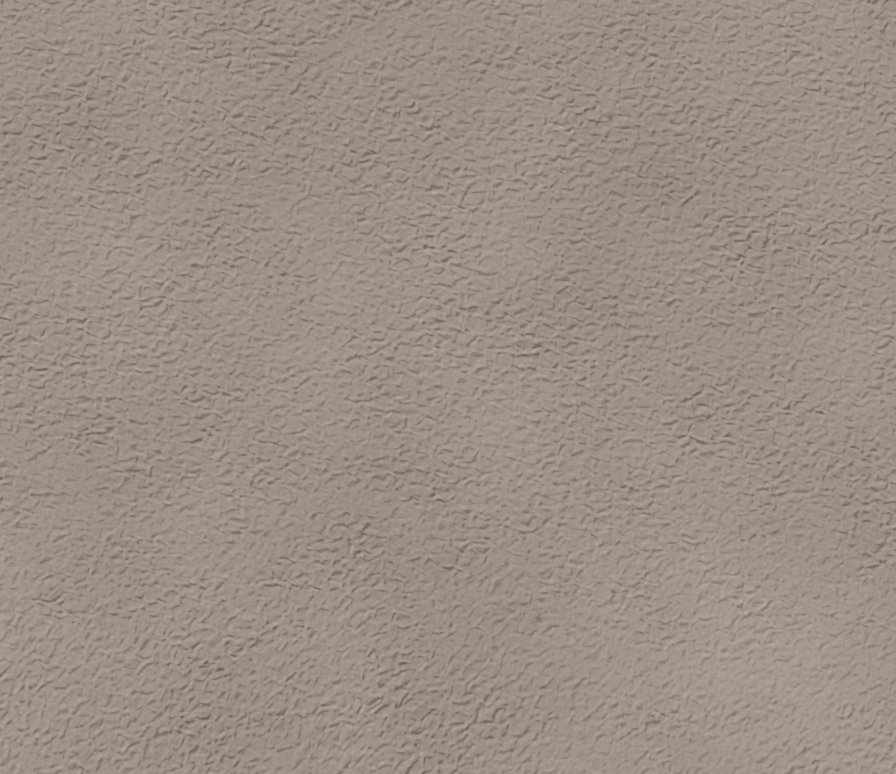
Give the GLSL for this texture, as a WebGL 1 fragment shader.

```glsl
precision highp float;
// Taupe troweled plaster with fine wiggly creases, smooth patches and slanted strokes.

uniform vec2 u_resolution;

const vec3 PLASTER = vec3(0.616, 0.566, 0.534);
const vec3 SHADE_TINT = vec3(1.0, 1.01, 1.06);

float hash(vec2 cell) {
  vec3 k = fract(vec3(cell.xyx) * 0.1031);
  k += dot(k, k.yzx + 33.33);
  return fract((k.x + k.y) * k.z);
}

vec2 gradientAt(vec2 cell) {
  float angle = 6.2832 * hash(cell);
  return vec2(cos(angle), sin(angle));
}

// Gradient noise, roughly -0.7 to 0.7
float noise(vec2 p) {
  vec2 cell = floor(p);
  vec2 f = fract(p);
  vec2 w = f * f * f * (f * (f * 6.0 - 15.0) + 10.0);
  vec2 right = vec2(1.0, 0.0);
  vec2 up = vec2(0.0, 1.0);
  float a = dot(gradientAt(cell), f);
  float b = dot(gradientAt(cell + right), f - right);
  float c = dot(gradientAt(cell + up), f - up);
  float d = dot(gradientAt(cell + 1.0), f - 1.0);
  return mix(mix(a, b, w.x), mix(c, d, w.x), w.y);
}

float fbm(vec2 p) {
  float sum = 0.0;
  float gain = 1.0;
  for (int i = 0; i < 4; i++) {
    sum += gain * noise(p);
    p = p * 2.03 + 17.3;
    gain *= 0.6;
  }
  return sum;
}

vec2 rotate(vec2 p, float angle) {
  float c = cos(angle);
  float s = sin(angle);
  return vec2(c * p.x + s * p.y, c * p.y - s * p.x);
}

// Surface height with grains stretched along the given angle
float grainHeight(vec2 p, float angle, vec2 density) {
  vec2 q = rotate(p, angle) * density + 40.0;
  q += 0.9 * vec2(noise(q * 0.6 + 9.0), noise(q * 0.6 + 71.0));
  return noise(q) + 0.5 * noise(q * 1.7 + 23.0);
}

// Slope of the surface towards the light
float relief(vec2 p, float angle, vec2 density, vec2 lightStep) {
  return grainHeight(p - lightStep, angle, density)
       - grainHeight(p + lightStep, angle, density);
}

// Soft round region, 1 at its centre
float region(vec2 p, vec2 centre, vec2 radius) {
  vec2 d = (p - centre) / radius;
  return exp(-dot(d, d));
}

void main() {
  vec2 p = gl_FragCoord.xy / u_resolution.y;

  // Broad patches of rough and smooth plaster
  float smoothCorner = region(p, vec2(0.95, 0.1), vec2(0.32, 0.14));
  float roughBase = region(p, vec2(0.48, 0.08), vec2(0.22, 0.16));
  float patches = fbm(p * vec2(6.0, 8.0) + 5.0);
  float streaks = fbm(rotate(p, 0.12) * vec2(10.0, 22.0) + 31.0);
  float rough = 1.0 + 0.45 * patches + 0.45 * streaks
              + 0.25 * roughBase - 0.35 * smoothCorner;
  rough = clamp(rough, 0.45, 1.6);

  // Level creases above, slanted strokes below
  vec2 lightStep = vec2(-0.001, 0.0018);
  float level = relief(p, 0.0, vec2(92.0, 128.0), lightStep);
  float slanted = relief(p, 0.7, vec2(86.0, 122.0), lightStep);
  float slant = 1.0 - smoothstep(0.2, 0.3, p.y + 0.3 * streaks);
  float slope = mix(level, slanted, slant);

  // Lit ridges, deep creases, broad tone and fine grit
  float crease = smoothstep(0.15, 0.6, -slope);
  float tone = rough * (0.064 * slope - 0.056 * crease);
  tone += 0.024 * fbm(p * 3.0 + 13.0) - 0.02 * (rough - 1.0);
  tone += 0.016 * smoothCorner - 0.012 * roughBase;
  tone += 0.036 * noise(p * 190.0);

  gl_FragColor = vec4(PLASTER + tone * SHADE_TINT, 1.0);
}
```
